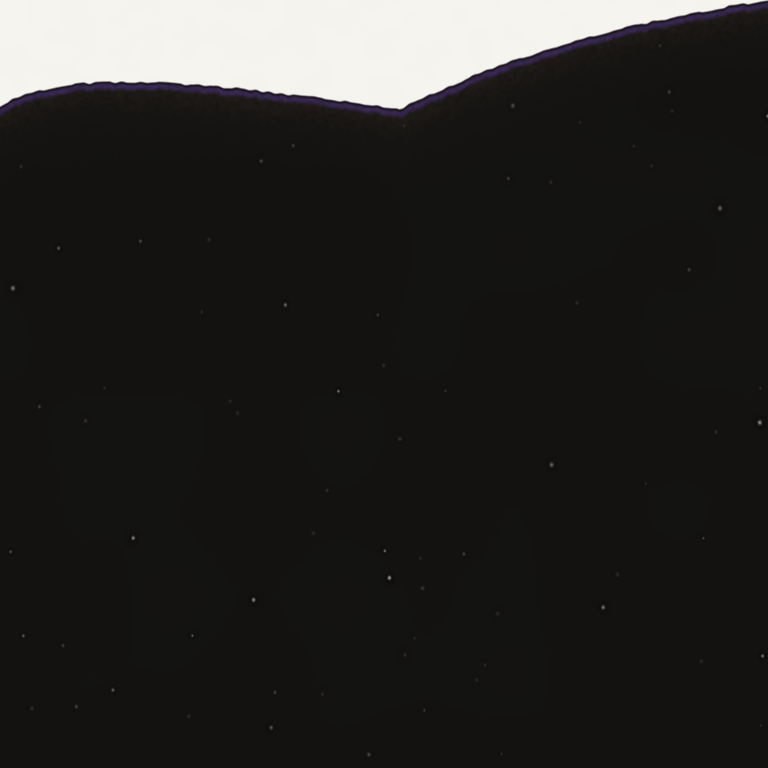
This background is drawn by a WebGL 1 fragment shader. Its source:

```glsl
precision highp float;

uniform vec2 u_resolution;

#define PAPER vec3(0.962, 0.955, 0.932)
#define INK vec3(0.075, 0.072, 0.066)
#define RIM_DARK vec3(0.10, 0.07, 0.13)
#define RIM_VIOLET vec3(0.23, 0.16, 0.36)
#define WARM_HAZE vec3(0.065, 0.045, 0.035)
#define CREST vec2(0.18, 0.893)
#define NOTCH vec2(0.52, 0.857)
#define ROUGHNESS 0.003
#define SPECK_CELLS 15.0
#define SPECK_CHANCE 0.36
#define SPECK_RADIUS 0.0026

float hash(vec2 p) {
  return fract(sin(dot(p, vec2(127.1, 311.7))) * 43758.5);
}

float noise(vec2 p) {
  vec2 i = floor(p);
  vec2 f = fract(p);
  f = f * f * (3.0 - 2.0 * f);
  float low = mix(hash(i), hash(i + vec2(1.0, 0.0)), f.x);
  float high = mix(hash(i + vec2(0.0, 1.0)), hash(i + 1.0), f.x);
  return mix(low, high, f.y);
}

// Height of the two hills, which meet at the notch
float hillHeight(float x) {
  float before = max(CREST.x - x, 0.0);
  float after = max(x - CREST.x, 0.0);
  float leftHill = CREST.y - 5.3 * before * before * before
                 - 0.182 * after * sqrt(after);
  float t = x - NOTCH.x;
  float rightHill = NOTCH.y + t * (0.51 + t * (0.33 * t - 0.60));
  return x < NOTCH.x ? leftHill : rightHill;
}

// Scattered dust: soft bright cores inside faint dark halos
float dust(vec2 uv, float pixel) {
  vec2 home = floor(uv * SPECK_CELLS);
  float light = 0.0;
  for (int j = -1; j <= 1; j++) {
    for (int i = -1; i <= 1; i++) {
      vec2 cell = home + vec2(float(i), float(j));
      vec2 jitter = vec2(hash(cell + 3.7), hash(cell + 19.3));
      vec2 center = (cell + jitter) / SPECK_CELLS;
      float clearing = smoothstep(0.08, 0.24, length((center - vec2(0.54, 0.72)) * vec2(0.8, 1.2)));
      float present = step(hash(cell + 41.1), SPECK_CHANCE * clearing);
      float strength = hash(cell + 67.9);
      strength = 0.10 + 0.55 * strength * strength * strength;
      float radius = max(SPECK_RADIUS * (0.7 + 0.5 * hash(cell + 83.3)), 0.8 * pixel);
      vec2 offset = (uv - center) * vec2(1.0, 0.85);
      float d2 = dot(offset, offset) / (radius * radius);
      light += present * strength * (exp(-1.6 * d2) - 0.07 * exp(-0.2 * d2));
    }
  }
  return light;
}

void main() {
  vec2 uv = gl_FragCoord.xy / u_resolution;
  float pixel = 1.0 / min(u_resolution.x, u_resolution.y);

  // Distance below the slightly ragged outline
  float height = hillHeight(uv.x);
  float slope = (hillHeight(uv.x + 0.004) - hillHeight(uv.x - 0.004)) / 0.008;
  float ragged = ROUGHNESS * (noise(vec2(uv.x * 120.0, 2.0)) - 0.5);
  float depth = (height + ragged - uv.y) * inversesqrt(1.0 + slope * slope);

  // Dark body with a grainy warm haze under the rim
  float grain = noise(uv * 240.0);
  float haze = exp(-max(depth, 0.0) / 0.026);
  vec3 ground = INK + WARM_HAZE * haze * (0.55 + 0.9 * grain);
  ground += 0.004 * (noise(uv * 9.0) - 0.5);
  ground += vec3(0.95, 0.97, 0.92) * dust(uv, pixel) * smoothstep(0.012, 0.03, depth);

  // Violet band behind a thin dark outline
  float violet = smoothstep(0.001, 0.005, depth) * (1.0 - smoothstep(0.006, 0.013, depth));
  ground = mix(ground, RIM_VIOLET, violet * (0.65 + 0.35 * grain));
  ground = mix(RIM_DARK, ground, smoothstep(0.0005, 0.004, depth));

  // Pale area above, softly mottled
  vec3 paper = PAPER + 0.008 * (noise(uv * 45.0) - 0.5);

  float softness = max(pixel, 0.0016);
  vec3 color = mix(paper, ground, smoothstep(-softness, softness, depth));
  gl_FragColor = vec4(clamp(color, 0.0, 1.0), 1.0);
}
```
